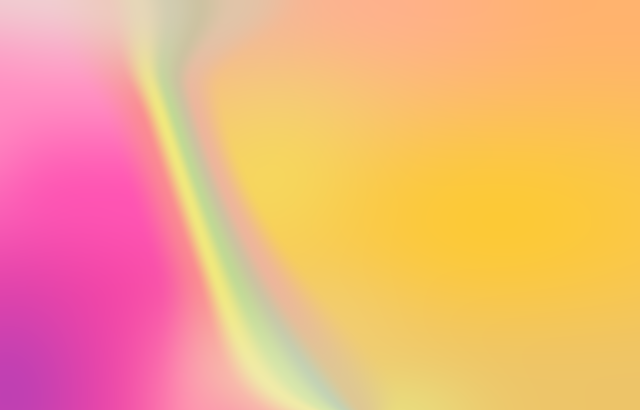
Write a Shadertoy shader that draws this background.

```glsl
// Soft blurred gradient: magenta on the left, gold on the right, parted by a curved iridescent ridge.

// Elliptical soft spot, 1 at its centre.
float glow(vec2 p, vec2 centre, vec2 radius) {
    vec2 q = (p - centre) / radius;
    return exp(-dot(q, q));
}

// Horizontal position of the bright ridge at height y.
float ridgeX(float y) {
    return 0.407 - 0.215 * y + 0.077 * exp(-16.0 * y) + 0.023 * smoothstep(0.8, 1.0, y);
}

// Distance from the ridge to the rosy rim on its right.
float rimWidth(float y) {
    float bow = y - 0.65;
    return 0.058 + 0.266 * bow * bow - 0.09 * exp(-16.0 * y) + 0.06 * smoothstep(0.78, 1.0, y);
}

vec3 magentaField(vec2 p) {
    vec3 c = mix(vec3(0.97, 0.27, 0.65), vec3(1.0, 0.33, 0.70), smoothstep(0.25, 0.52, p.y));
    c = mix(c, vec3(1.0, 0.60, 0.77), smoothstep(0.50, 0.85, p.y));
    c = mix(c, vec3(0.94, 0.81, 0.82), smoothstep(0.77, 1.02, p.y));
    c = mix(c, vec3(1.0, 0.56, 0.76), 0.6 * glow(p, vec2(-0.03, 0.68), vec2(0.08, 0.22)));
    c = mix(c, vec3(0.75, 0.25, 0.70), glow(p, vec2(0.01, 0.03), vec2(0.14, 0.28)));
    return mix(c, vec3(1.0, 0.58, 0.69), 0.9 * glow(p, vec2(0.31, 0.0), vec2(0.09, 0.28)));
}

vec3 goldField(vec2 p) {
    vec3 c = mix(vec3(0.93, 0.77, 0.41), vec3(0.98, 0.78, 0.32), smoothstep(0.05, 0.45, p.y));
    vec3 peach = mix(vec3(1.0, 0.69, 0.55), vec3(1.0, 0.70, 0.43), smoothstep(0.55, 0.95, p.x));
    c = mix(c, peach, smoothstep(0.48, 0.98, p.y));
    c = mix(c, vec3(0.95, 0.80, 0.50), 0.7 * glow(p, vec2(0.42, 0.72), vec2(0.20, 0.18)));
    c = mix(c, vec3(0.94, 0.81, 0.48), 0.8 * glow(p, vec2(0.50, 0.20), vec2(0.16, 0.20)));
    c = mix(c, vec3(0.91, 0.87, 0.50), 0.9 * glow(p, vec2(0.62, -0.02), vec2(0.13, 0.12)));
    c = mix(c, vec3(0.96, 0.85, 0.38), 0.9 * glow(p, vec2(0.43, 0.56), vec2(0.14, 0.18)));
    c = mix(c, vec3(0.99, 0.79, 0.20), 0.9 * glow(p, vec2(0.78, 0.46), vec2(0.24, 0.20)));
    return mix(c, vec3(0.89, 0.76, 0.66), 0.85 * glow(p, vec2(0.33, 1.03), vec2(0.14, 0.17)));
}

void mainImage(out vec4 fragColor, in vec2 fragCoord) {
    vec2 p = fragCoord / iResolution.xy;
    float offset = p.x - ridgeX(p.y);
    float top = smoothstep(0.70, 0.98, p.y);
    float base = 1.0 - smoothstep(0.05, 0.35, p.y);

    // Ridge crest, paler towards both ends.
    vec3 color = mix(vec3(0.94, 0.91, 0.49), vec3(0.90, 0.84, 0.72), top);
    color = mix(color, vec3(0.94, 0.92, 0.66), base);

    if (offset > 0.0) {
        // Green, grey and rose bands fading into gold.
        float t = offset / rimWidth(p.y);
        vec3 green = mix(vec3(0.75, 0.85, 0.58), vec3(0.82, 0.80, 0.69), top);
        green = mix(green, vec3(0.84, 0.90, 0.67), base);
        vec3 grey = mix(vec3(0.80, 0.76, 0.63), vec3(0.76, 0.82, 0.71), base);
        vec3 rose = mix(vec3(0.93, 0.71, 0.61), vec3(0.88, 0.77, 0.66), top);
        rose = mix(rose, vec3(0.87, 0.78, 0.58), base);
        color = mix(color, green, smoothstep(0.0, 0.35, t));
        color = mix(color, grey, smoothstep(0.3, 0.7, t));
        color = mix(color, rose, smoothstep(0.6, 1.0, t));
        color = mix(color, goldField(p), smoothstep(0.95, 1.75, t));
    } else {
        // Salmon edge melting into magenta.
        float t = -offset / (1.0 + 0.6 * top + 0.5 * base + 1.0 * exp(-16.0 * p.y));
        vec3 salmon = mix(vec3(0.98, 0.55, 0.56), vec3(0.93, 0.79, 0.74), top);
        salmon = mix(salmon, vec3(0.97, 0.74, 0.67), base);
        color = mix(color, salmon, smoothstep(0.0, 0.032, t));
        color = mix(color, magentaField(p), smoothstep(0.018, 0.095, t));
    }
    fragColor = vec4(color, 1.0);
}
```
